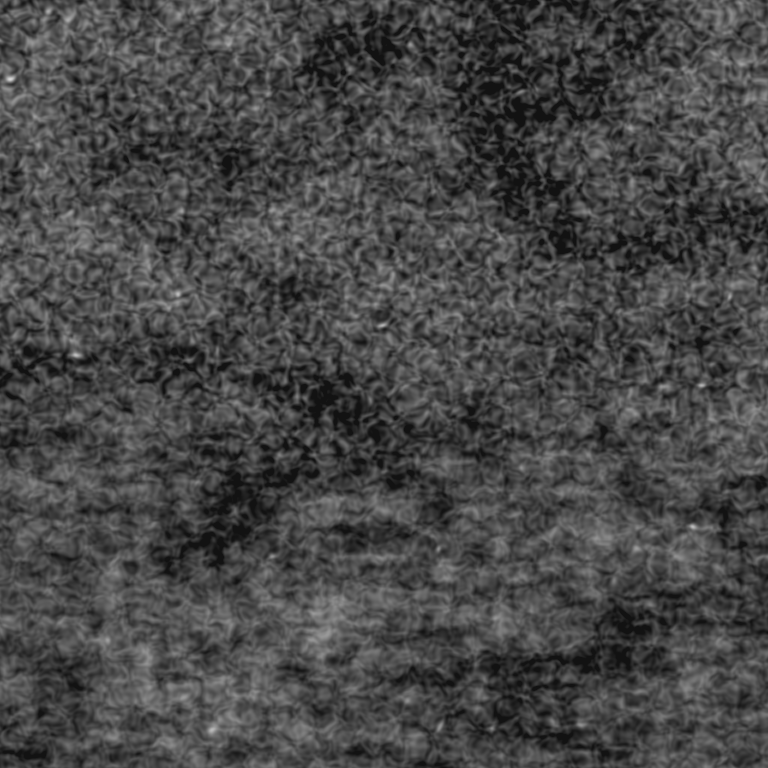
This texture is drawn by a three.js fragment shader. Its source:

```glsl
varying vec2 vUv;

const float BASE_GRAY = 0.29;
const vec2 GRAY_RANGE = vec2(0.07, 0.85);

// Frequencies in cycles per canvas; unequal pairs stretch the features
const vec2 BROAD_FREQ = vec2(2.6, 4.2);
const vec2 PATCH_FREQ = vec2(8.0, 12.0);
const vec2 CLUMP_FREQ = vec2(25.0, 31.0);
const vec2 BLADE_FREQ = vec2(76.0, 82.0);
const vec2 FINE_FREQ = vec2(128.0, 136.0);
const vec2 THATCH_FREQ = vec2(44.0, 82.0);
const vec2 ROW_FREQ = vec2(8.0, 34.0);
const vec2 STEM_FREQ = vec2(62.0, 11.0);

const float BROAD_AMP = 0.13;
const float PATCH_AMP = 0.13;
const float CLUMP_AMP = 0.15;
const float BLADE_AMP = 0.25;
const float FINE_AMP = 0.19;
const float ROW_AMP = 0.13;
const float STEM_AMP = 0.09;

const float CURL_FREQ = 42.0;
const float CURL_AMOUNT = 0.007;

const float SPECK_GRID = 27.0;
const float SPECK_CHANCE = 0.045;
const float SPECK_GAIN = 0.42;

float hash(vec2 p) {
  vec3 q = fract(vec3(p.xyx) * 0.1031);
  q += dot(q, q.yzx + 33.33);
  return fract((q.x + q.y) * q.z);
}

float cornerSlope(vec2 cell, vec2 offset) {
  float angle = 6.28318 * hash(cell);
  return dot(vec2(cos(angle), sin(angle)), offset);
}

// Signed gradient noise with a smooth quintic blend
float noise(vec2 p) {
  vec2 cell = floor(p);
  vec2 f = p - cell;
  vec2 w = f * f * f * (f * (f * 6.0 - 15.0) + 10.0);
  vec2 e = vec2(1.0, 0.0);
  float low = mix(cornerSlope(cell, f), cornerSlope(cell + e, f - e), w.x);
  float high = mix(cornerSlope(cell + e.yx, f - e.yx),
                   cornerSlope(cell + 1.0, f - 1.0), w.x);
  return mix(low, high, w.y);
}

// Bends the grain into short curved blades
vec2 curl(vec2 p) {
  return p + CURL_AMOUNT * vec2(noise(p * CURL_FREQ + 11.3),
                                noise(p * CURL_FREQ + 57.9));
}

// Sparse soft glints, one candidate per grid cell
float specks(vec2 p) {
  vec2 g = p * SPECK_GRID;
  vec2 cell = floor(g);
  vec2 centre = 0.3 + 0.4 * vec2(hash(cell + 71.0), hash(cell + 139.0));
  vec2 d = fract(g) - centre;
  d *= mix(vec2(0.7, 1.2), vec2(1.2, 0.8), hash(cell + 211.0));
  float present = step(hash(cell + 307.0), SPECK_CHANCE);
  float strength = mix(0.3, 1.0, hash(cell + 401.0));
  return present * strength * exp(-dot(d, d) * 70.0);
}

void main() {
  vec2 p = curl(vUv);

  // Upper turf is curly; the lower ground turns flat and streaky
  float edge = vUv.y + 0.15 * noise(vUv * 4.0 + 19.0);
  float ground = 1.0 - smoothstep(0.25, 0.58, edge);

  // Broad shading and dark hollows
  float broad = noise(vUv * BROAD_FREQ + 5.7);
  float patches = noise(p * PATCH_FREQ + 23.1);
  float hollow = smoothstep(0.12, 0.5, -broad - 0.7 * patches);
  float gray = BASE_GRAY + BROAD_AMP * broad + PATCH_AMP * patches;
  gray -= 0.06 * hollow;

  // Clumps and individual grain
  float blades = noise(p * BLADE_FREQ + 41.0);
  float thatch = noise(p * THATCH_FREQ + 83.0);
  float grain = mix(blades, thatch, ground)
              * inversesqrt(1.0 - 2.0 * ground * (1.0 - ground));
  float grainGain = mix(1.08, 0.8, ground) + 0.25 * hollow;
  gray += CLUMP_AMP * noise(p * CLUMP_FREQ + 67.0);
  gray += grainGain * BLADE_AMP * grain;
  gray += grainGain * FINE_AMP * noise(p * FINE_FREQ + 97.0);

  // Horizontal rows and faint upright stems in the lower part
  gray += ground * ROW_AMP * noise(p * ROW_FREQ + 113.0);
  gray += ground * STEM_AMP * noise(p * STEM_FREQ + 151.0);

  gray += SPECK_GAIN * specks(p);
  gl_FragColor = vec4(vec3(clamp(gray, GRAY_RANGE.x, GRAY_RANGE.y)), 1.0);
}
```
